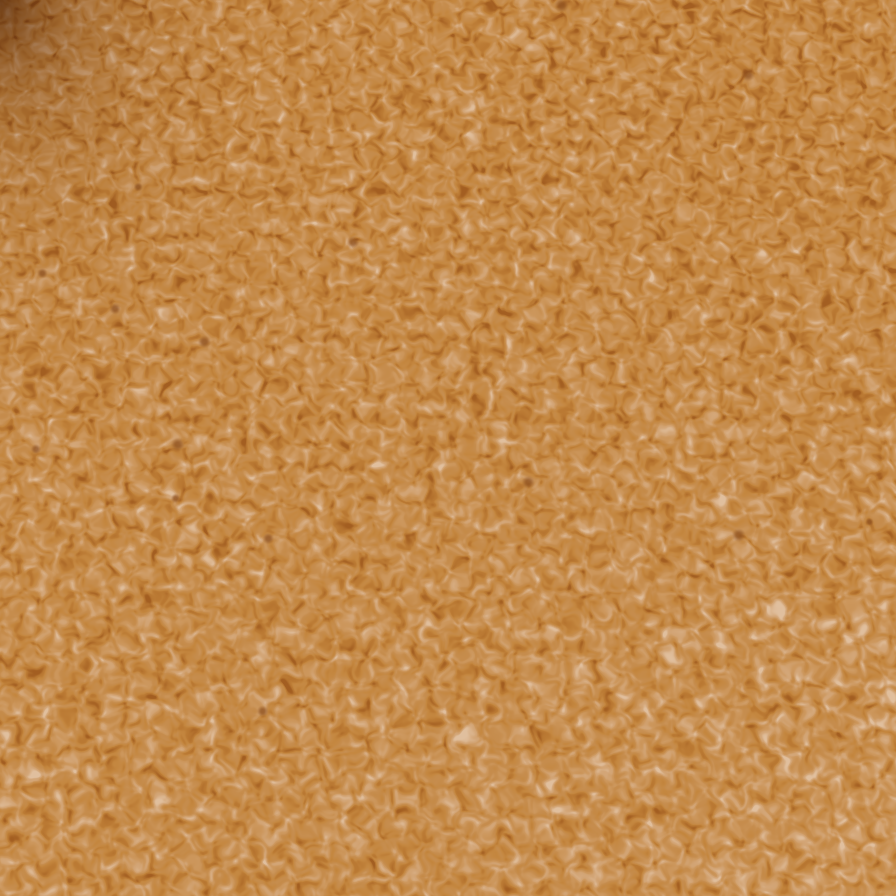
Write a Shadertoy shader that draws this texture.

```glsl
// Fine amber granular surface with pale flecks and a few dark pits.
// Warped gradient noise at several scales gives a tone, which a
// ramp of tan colours turns into paint; broad shading lies on top.

vec2 hash2(vec2 cell) {
    vec2 q = vec2(dot(cell, vec2(127.1, 311.7)), dot(cell, vec2(269.5, 183.3)));
    return fract(sin(q) * 43758.5453);
}

float cornerSlope(vec2 cell, vec2 offset) {
    float angle = 6.28318 * hash2(cell).x;
    return dot(vec2(cos(angle), sin(angle)), offset);
}

// Gradient noise, scaled to a standard deviation of about one
float grainNoise(vec2 p) {
    vec2 cell = floor(p), f = fract(p);
    vec2 s = f * f * (3.0 - 2.0 * f);
    vec2 e = vec2(1.0, 0.0);
    float low = mix(cornerSlope(cell, f), cornerSlope(cell + e, f - e), s.x);
    float high = mix(cornerSlope(cell + e.yx, f - e.yx), cornerSlope(cell + 1.0, f - 1.0), s.x);
    return mix(low, high, s.y) / 0.212;
}

// Ramp from brown hollows to pale flecks
vec3 amberRamp(float tone) {
    vec3 color = vec3(0.64, 0.37, 0.13);
    color = mix(color, vec3(0.73, 0.475, 0.20), smoothstep(-2.8, -1.3, tone));
    color = mix(color, vec3(0.77, 0.53, 0.25), smoothstep(-1.4, -0.5, tone));
    color = mix(color, vec3(0.775, 0.55, 0.30), smoothstep(-0.7, 0.2, tone));
    color = mix(color, vec3(0.80, 0.59, 0.36), smoothstep(0.1, 1.0, tone));
    color = mix(color, vec3(0.825, 0.645, 0.46), smoothstep(0.9, 1.9, tone));
    return mix(color, vec3(0.88, 0.75, 0.62), smoothstep(1.8, 3.2, tone));
}

// Sparse soft pits, one candidate in each cell of a coarse grid
float pitMask(vec2 uv) {
    vec2 p = uv * 9.0;
    float mask = 0.0;
    for (int y = -1; y <= 1; y++) {
        for (int x = -1; x <= 1; x++) {
            vec2 cell = floor(p) + vec2(x, y);
            vec2 kind = hash2(cell + 57.0);
            float radius = mix(0.04, 0.08, kind.y);
            float pit = 1.0 - smoothstep(0.2 * radius, radius, length(p - cell - hash2(cell)));
            mask = max(mask, pit * step(kind.x, 0.22));
        }
    }
    return mask;
}

void mainImage(out vec4 fragColor, in vec2 fragCoord) {
    vec2 uv = fragCoord / iResolution.xy;

    // Grains become slightly finer towards the top
    vec2 p = uv * (68.0 + 8.0 * uv.y);
    vec2 warp = vec2(grainNoise(p * 0.8 + 31.0), grainNoise(p * 0.8 + 73.0));
    p += 0.16 * warp;

    float tone = 0.76 * grainNoise(p)
               + 0.52 * grainNoise(p * 1.9 + 17.0)
               + 0.22 * grainNoise(p * 0.37 + 41.0);

    // Broad light: paler lower right, deeper along the top
    float paleCorner = smoothstep(0.75, 0.0, length(uv - vec2(1.0, 0.0)));
    tone += 0.35 * (0.5 - uv.y) + 0.4 * paleCorner;
    tone -= 0.35 * smoothstep(0.5, 0.0, length(uv - 1.0));

    vec3 color = amberRamp(tone);
    color = mix(color, vec3(0.53, 0.29, 0.11), 0.65 * pitMask(uv));

    // Brown shadow in the upper left corner
    float shadow = exp(-length((uv - vec2(0.0, 1.0)) / vec2(0.08, 0.10)));
    color *= mix(vec3(1.0), vec3(0.56, 0.45, 0.34), shadow);

    fragColor = vec4(color, 1.0);
}
```
